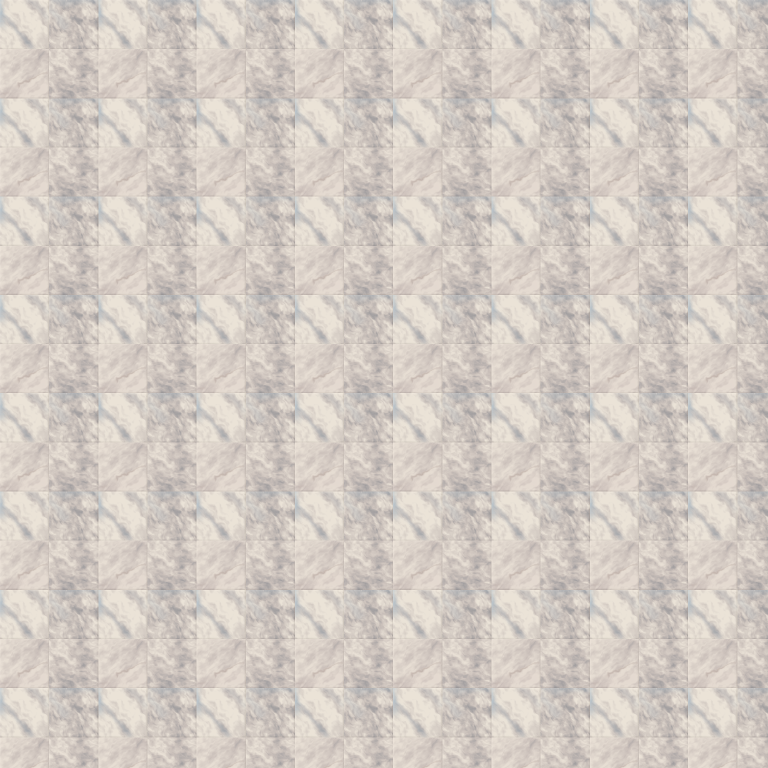
A WebGL 1 fragment shader for this pattern:

```glsl
precision highp float;

// Marble wall of square tiles: a block of two by two slabs (cream, grey, rose, beige)
// repeats from the top left corner. Each slab is stretched, warped noise run through
// a stone colour ramp, with a few soft smears and a thin seam along its edges.

uniform vec2 u_resolution;

const float BLOCK_SIZE = 0.128;       // one 2 x 2 block, in canvas heights
const float SEAM_WIDTH = 0.02;        // in slab widths
const float SEAM_DARK = 0.06;
const float EDGE_LIGHT = 0.02;
const float WARP = 0.20;
const float GRAIN = 0.22;
const float GRAIN_FREQ = 17.0;
const float OCTAVE_GAIN = 0.62;
const vec3 STONE_DARK = vec3(0.60, 0.595, 0.605);
const vec3 STONE_MID = vec3(0.785, 0.748, 0.725);
const vec3 STONE_LIGHT = vec3(0.92, 0.89, 0.845);
const vec3 BLUE = vec3(0.69, 0.75, 0.79);
const vec3 ROSE = vec3(0.83, 0.765, 0.745);
const vec3 VEIN = vec3(0.69, 0.62, 0.59);

float hash(vec2 p) {
  return fract(sin(dot(p, vec2(127.1, 311.7))) * 43758.5);
}

float noise(vec2 p) {
  vec2 i = floor(p);
  vec2 f = fract(p);
  f = f * f * (3.0 - 2.0 * f);
  return mix(mix(hash(i), hash(i + vec2(1.0, 0.0)), f.x),
             mix(hash(i + vec2(0.0, 1.0)), hash(i + vec2(1.0, 1.0)), f.x), f.y);
}

// Layered noise centred on zero
float fbm(vec2 p) {
  float sum = 0.0;
  float amp = 0.46;
  for (int i = 0; i < 4; i++) {
    sum += amp * (noise(p) - 0.5);
    p = mat2(0.96, 0.28, -0.28, 0.96) * p * 1.9 + 7.3;
    amp *= OCTAVE_GAIN;
  }
  return sum;
}

// Soft stroke from a to b, 1 on its axis
float smear(vec2 p, vec2 a, vec2 b, float width) {
  vec2 ab = b - a;
  float t = clamp(dot(p - a, ab) / dot(ab, ab), 0.0, 1.0);
  float d = length(p - a - ab * t) / width;
  return exp(-d * d);
}

// Noise drawn out along a direction
float streaks(vec2 p, float angle, vec2 freq, float seed) {
  float c = cos(angle);
  float s = sin(angle);
  return fbm(vec2(c * p.x + s * p.y, c * p.y - s * p.x) * freq + seed);
}

vec3 stoneRamp(float t) {
  vec3 low = mix(STONE_DARK, STONE_MID, clamp(t * 2.0, 0.0, 1.0));
  return mix(low, STONE_LIGHT, clamp(t * 2.0 - 1.0, 0.0, 1.0));
}

// p runs over the slab from its top left corner, y down
vec3 slab(vec2 p, vec2 id) {
  float seed = 13.7 * id.x + 29.3 * id.y + 3.1;
  vec2 w = p + WARP * vec2(fbm(p * 4.0 + seed), fbm(p * 4.0 + seed + 41.0));
  float tone;
  float blue = 0.0;
  float rose = 0.0;
  float vein = 0.0;
  if (id.y < 0.5 && id.x < 0.5) {         // cream, blue-grey falling streaks
    tone = 0.88 + 1.15 * streaks(w, 0.85, vec2(3.0, 8.5), seed);
    float fall = smear(w, vec2(0.02, 0.25), vec2(0.65, 0.98), 0.06);
    float corner = smear(w, vec2(0.6, 0.02), vec2(0.95, 0.35), 0.09);
    tone -= 0.30 * fall + 0.26 * corner;
    blue = 0.25 * fall + 0.15 * corner + 0.55 * smear(w, vec2(0.0), vec2(0.0, 0.5), 0.07);
  } else if (id.y < 0.5) {                // grey, blotted, bluish at the top
    tone = 0.53 + 1.6 * streaks(w, 0.9, vec2(4.5, 8.5), seed);
    float top = smear(w, vec2(0.1, 0.0), vec2(0.95, 0.03), 0.09);
    tone -= 0.14 * top + 0.4 * smear(p, vec2(0.95, 0.48), vec2(0.98, 0.58), 0.045);
    blue = 0.30 * top + 0.20 * smear(w, vec2(0.05, 0.2), vec2(0.35, 0.5), 0.08);
  } else if (id.x < 0.5) {                // rose, rising streaks and a fine vein
    tone = 0.79 + 1.15 * streaks(w, -0.65, vec2(2.6, 9.0), seed);
    tone -= 0.22 * smear(w, vec2(0.55, 0.42), vec2(0.92, 0.12), 0.06);
    rose = 0.16 + 0.15 * smear(w, vec2(0.1, 0.95), vec2(0.9, 0.8), 0.15);
    float broken = smoothstep(0.25, 0.65, noise(p * 5.0 + seed));
    vein = 0.5 * broken * smear(w, vec2(0.08, 0.88), vec2(0.95, 0.5), 0.02);
  } else {                                // beige, clouded
    tone = 0.60 + 1.5 * streaks(w, 0.5, vec2(4.8, 8.0), seed);
    tone += 0.12 * smear(w, vec2(0.2, 0.25), vec2(0.45, 0.4), 0.10);
    tone -= 0.10 * smear(w, vec2(0.5, 0.95), vec2(0.95, 0.7), 0.12);
    rose = 0.08;
  }
  tone += GRAIN * (noise(p * GRAIN_FREQ + seed) - 0.5);
  vec3 col = mix(stoneRamp(tone), BLUE, clamp(blue, 0.0, 1.0));
  col = mix(mix(col, ROSE, rose), VEIN, vein);

  // Worn dark seam at right and bottom, faint light at left and top
  float far = min(1.0 - p.x, 1.0 - p.y);
  float near = min(p.x, p.y);
  float wear = 0.3 + 1.2 * noise(p * 6.0 + seed + 17.0);
  col -= SEAM_DARK * wear * (1.0 - smoothstep(0.0, 2.0 * SEAM_WIDTH, far));
  return col + EDGE_LIGHT * (1.0 - smoothstep(0.0, 2.0 * SEAM_WIDTH, near));
}

void main() {
  vec3 sum = vec3(0.0);
  for (int i = 0; i < 4; i++) {           // 2 x 2 samples smooth the slab edges
    float k = float(i);
    vec2 px = gl_FragCoord.xy + vec2(mod(k, 2.0), floor(k / 2.0)) * 0.5 - 0.25;
    vec2 g = 2.0 * vec2(px.x, u_resolution.y - px.y) / (u_resolution.y * BLOCK_SIZE);
    sum += slab(fract(g), mod(floor(g), 2.0));
  }
  gl_FragColor = vec4(sum * 0.25, 1.0);
}
```
